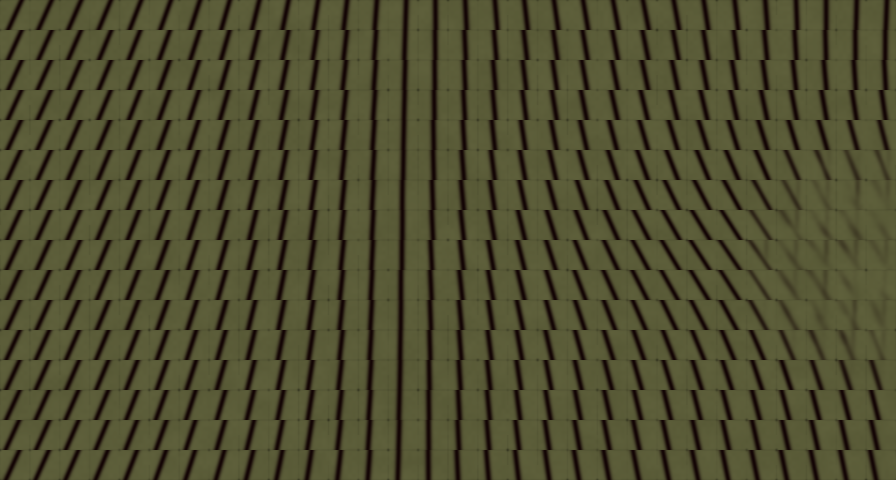
Reproduce this pattern procedurally as a WebGL 2 fragment shader.

```glsl
#version 300 es
precision highp float;

#define GRID vec2(30.0, 16.0)
#define LINE_WIDTH 0.104
#define LEFT_LEAN 0.46
#define LEAN_DROP 0.66
#define SWIRL_LEAN 0.50
#define SWIRL_CENTER vec2(0.87, 0.47)
#define FADE_CENTER vec2(0.97, 0.46)
#define FADE_SIZE vec2(0.145, 0.25)
#define MOTTLE 0.022
#define SPECK_DARKNESS 0.30
#define OLIVE vec3(0.357, 0.363, 0.222)
#define DARK_BROWN vec3(0.075, 0.018, 0.018)

uniform vec2 u_resolution;
out vec4 outColor;

float hash(vec2 p) {
    vec3 q = fract(vec3(p.xyx) * 0.1031);
    q += dot(q, q.yzx + 33.33);
    return fract((q.x + q.y) * q.z);
}

float valueNoise(vec2 p) {
    vec2 i = floor(p), f = fract(p);
    f = f * f * (3.0 - 2.0 * f);
    return mix(mix(hash(i), hash(i + vec2(1, 0)), f.x),
               mix(hash(i + vec2(0, 1)), hash(i + vec2(1, 1)), f.x), f.y);
}

float bell(float x) { return exp(-x * x); }

// Sideways travel of a stroke over one cell height, positive leans right.
float strokeLean(vec2 at) {
    vec2 swirl = (at - SWIRL_CENTER) / vec2(0.25, 0.22);
    float lean = LEFT_LEAN - LEAN_DROP * smoothstep(0.0, 0.75, at.x);
    lean -= SWIRL_LEAN * exp(-dot(swirl, swirl));
    return lean + 0.25 * smoothstep(0.7, 1.0, at.x) * smoothstep(0.6, 1.0, at.y);
}

// Stroke position inside its cell.
float strokeCenter(vec2 at) {
    return 0.46 + (at.y - 0.5) * (0.08 + 0.4 * at.x);
}

// Darkness from the strokes of this cell and its side neighbours.
float strokes(vec2 p) {
    vec2 cell = floor(p);
    float rise = fract(p.y) - 0.5;
    float ink = 0.0;
    for (int k = -1; k <= 1; k++) {
        vec2 id = cell + vec2(k, 0);
        vec2 at = (id + 0.5) / GRID;
        float jitter = 0.025 * (hash(id + 7.0) - 0.5);
        float base = p.x - id.x - strokeCenter(at) - jitter;
        float d = base - strokeLean(at) * rise;

        // Worn area: strokes dissolve into faint slanted and upright ghosts.
        float fade = 1.0 - smoothstep(0.55, 1.15, length((at - FADE_CENTER) / FADE_SIZE));
        float wear = valueNoise(p * vec2(1.7, 2.3) + 11.0);
        float ghost = 0.42 * wear * bell(d / (1.5 * LINE_WIDTH));
        ghost += 0.34 * hash(id) * bell((base - 0.22) / LINE_WIDTH) * smoothstep(-0.5, 0.3, rise);
        ghost *= 1.0 - 0.6 * smoothstep(0.95, 1.0, at.x);
        ink = max(ink, mix(bell(d / LINE_WIDTH), ghost, fade));
    }
    return ink;
}

// Small specks on cell corners and faint seams between cells.
float seams(vec2 p) {
    vec2 corner = floor(p + 0.5);
    vec2 d = p - corner;
    float speck = bell(length(d) / 0.05) * hash(corner + 3.0);
    float edge = bell(d.y / 0.035) * 0.06 + bell(d.x / 0.03) * 0.07 * hash(corner + 19.0);
    return SPECK_DARKNESS * speck + edge;
}

void main() {
    vec2 p = gl_FragCoord.xy / u_resolution * GRID;
    vec2 pixel = GRID / u_resolution;

    // Average across the pixel to smooth the breaks between rows.
    float ink = 0.0;
    for (int i = 0; i < 4; i++) {
        float offset = (float(i) - 1.5) / 4.0;
        ink += 0.25 * strokes(p + vec2(0.0, offset * pixel.y));
    }

    // Uneven ground, soft and grainy.
    float grain = valueNoise(p * 1.6) + 0.5 * valueNoise(p * 7.0) - 0.75;
    vec3 ground = OLIVE * (1.0 - seams(p)) + MOTTLE * grain * vec3(1.0, 1.0, 0.8);
    outColor = vec4(mix(ground, DARK_BROWN, ink), 1.0);
}
```
